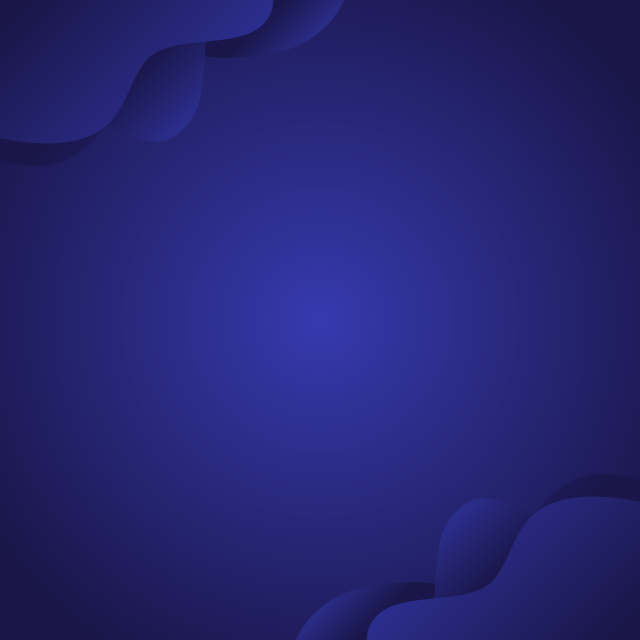
A WebGL 1 fragment shader for this background:

```glsl
precision highp float;
// A deep blue radial glow with layered wavy folds in two opposite corners.
// Each fold edge is a smooth cubic height curve over the corner's diagonal;
// half-turn symmetry lets one set of curves serve both corners.

uniform vec2 u_resolution;

#define NIGHT vec3(0.100, 0.086, 0.285)
#define GLOW vec3(0.212, 0.226, 0.685)
#define FOLD_LIGHT vec3(0.170, 0.182, 0.560)
#define GLOW_RADIUS 0.61
#define EDGE_PIXELS 1.4

// Cubic between two knots (position, height, slope), straight beyond them.
float cubic(float s, vec3 a, vec3 b) {
  float span = b.x - a.x;
  float t = clamp((s - a.x) / span, 0.0, 1.0);
  float r = 1.0 - t;
  float height = mix(a.y, b.y, t * t * (3.0 - 2.0 * t));
  height += span * t * r * (a.z * r - b.z * t);
  return height + a.z * min(s - a.x, 0.0) + b.z * max(s - b.x, 0.0);
}

// Large front fold: two crests with a trough between them.
float frontEdge(float s) {
  vec3 crest = vec3(-0.0195, 0.363, 0.0);
  vec3 trough = vec3(0.141, 0.323, 0.0);
  vec3 peak = vec3(0.371, 0.449, 0.0);
  if (s < crest.x) return cubic(s, vec3(-0.216, 0.216, 1.5), crest);
  if (s < trough.x) return cubic(s, crest, trough);
  if (s < peak.x) return cubic(s, trough, peak);
  return cubic(s, peak, vec3(0.427, 0.427, -1.0));
}

// Rounded petal behind the front trough.
float petalEdge(float s) {
  vec3 tip = vec3(0.098, 0.487, 0.0);
  if (s < tip.x) return cubic(s, vec3(-0.029, 0.362, 3.2), tip);
  return cubic(s, tip, vec3(0.255, 0.388, -0.85));
}

// Paints one fold below its edge, shaded from dark to light with depth.
vec3 paintFold(vec3 base, float depth, float edge, float dark, float light) {
  float blur = EDGE_PIXELS / min(u_resolution.x, u_resolution.y);
  float cover = smoothstep(-blur, blur, edge - depth);
  float shade = clamp((depth - dark) / (light - dark), 0.0, 1.0);
  return mix(base, mix(NIGHT, FOLD_LIGHT, shade), cover);
}

void main() {
  vec2 uv = gl_FragCoord.xy / u_resolution;

  // Central glow
  float falloff = clamp(length(uv - 0.5) / GLOW_RADIUS, 0.0, 1.0);
  vec3 color = mix(GLOW, NIGHT, falloff);

  // Corner coordinates measured from the top left, with the half turn
  vec2 corner = vec2(uv.x, 1.0 - uv.y);
  if (corner.x + corner.y > 1.0) corner = 1.0 - corner;
  float along = corner.x - corner.y;
  float depth = corner.x + corner.y;

  // Folds from back to front
  float shadowEdge = cubic(along, vec3(-0.251, 0.251, 1.7), vec3(-0.029, 0.362, -0.1));
  float wingEdge = cubic(along, vec3(0.232, 0.409, 1.2), vec3(0.538, 0.538, -0.35));
  color = paintFold(color, depth, shadowEdge, 0.30, 0.65);
  color = paintFold(color, depth, wingEdge, 0.44, 0.56);
  color = paintFold(color, depth, petalEdge(along), 0.32, 0.49);
  color = paintFold(color, depth, frontEdge(along), 0.05, 0.46);

  gl_FragColor = vec4(color, 1.0);
}
```
